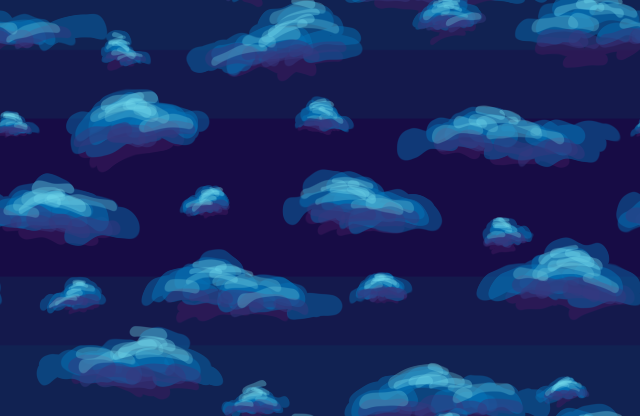
Reproduce this pattern procedurally as a Shadertoy shader.

```glsl
// Tiling night sky with banded indigo background and clouds of translucent brush strokes.

vec2 hash2(vec2 p) {
    vec3 q = fract(p.xyx * vec3(0.1031, 0.1030, 0.0973));
    q += dot(q, q.yzx + 33.33);
    return fract((q.xx + q.yz) * q.zy);
}

float noise(vec2 p) {
    vec2 i = floor(p), f = fract(p);
    f = f * f * (3.0 - 2.0 * f);
    return mix(mix(hash2(i).x, hash2(i + vec2(1, 0)).x, f.x),
               mix(hash2(i + vec2(0, 1)).x, hash2(i + vec2(1, 1)).x, f.x), f.y);
}

// Arched capsule with a wobbly outline; brush = (half length, radius)
float strokeDist(vec2 p, float angle, vec2 brush, float seed) {
    float c = cos(angle), s = sin(angle);
    p = vec2(c * p.x + s * p.y, c * p.y - s * p.x);
    p.y += 0.2 * p.x * p.x;
    float wobble = (noise(p * 1.7 + seed * 7.3) - 0.5) * (0.08 + 0.6 * brush.y);
    p.x -= clamp(p.x, -brush.x, brush.x);
    return length(p) - brush.y + wobble;
}

// Paints strokes under a domed outline; lift = range from flat base (0) to dome (1).
// Merged strokes act as a single translucent sheet, others overlap visibly.
void paintLayer(inout vec3 col, vec2 q, float width, float seed, int count, vec2 lift,
                float reach, vec2 brush, vec4 tint, bool merged, float blur) {
    float peak = hash2(vec2(seed, 3.0)).x * 1.1 - 0.55;
    float sheet = 1e3;
    for (int i = 0; i < count; i++) {
        float id = float(i);
        vec2 h = hash2(vec2(id + 11.0, seed + 40.0 * tint.g));
        vec2 k = hash2(vec2(seed + 5.0, id + 60.0 * tint.b));
        float t = (id + 0.5 + 0.8 * (h.x - 0.5)) / float(count) * 2.0 - 1.0;
        t = t * reach + peak * (1.0 - reach);
        float bump = exp(-3.5 * (t - peak) * (t - peak));
        float top = 0.95 * bump - 0.2 + 0.6 * (noise(vec2(t * 2.5, seed * 5.7)) - 0.5);
        float base = -0.5 + 0.3 * (noise(vec2(t * 2.0, seed * 3.1)) - 0.5);
        float level = mix(lift.x, lift.y, fract(id * 0.618 + h.y * 0.5 + seed * 0.37));
        vec2 center = vec2(0.8 * width * t, mix(base, top, level));
        float slope = -6.0 * (t - peak) * bump / (0.8 * width);
        float angle = 0.4 * slope * level + 0.5 * (k.x - 0.5);
        float d = strokeDist(q - center, angle, brush * mix(vec2(0.5, 0.7), vec2(1.4, 1.25), k), seed + id);
        sheet = min(sheet, d);
        if (!merged) col = mix(col, tint.rgb, tint.a * smoothstep(blur, -blur, d));
    }
    if (merged) col = mix(col, tint.rgb, tint.a * smoothstep(blur, -blur, sheet));
}

void paintCloud(inout vec3 col, vec2 offset, float height, float width, float seed) {
    vec2 q = offset / height;
    if (abs(q.x) > width + 1.5 || abs(q.y) > 2.4) return;
    q.y -= 0.2 * (hash2(vec2(seed, 8.0)).y - 0.5) * q.x;
    float blur = 0.8 / (iResolution.y * height);

    // Plum shadow below, then the blue body
    paintLayer(col, q, width, seed, 5, vec2(-0.4, -0.15), 0.72, vec2(0.6, 0.25),
               vec4(0.25, 0.10, 0.37, 0.5), true, blur);
    paintLayer(col, q, width, seed, 14, vec2(0.0, 1.0), 1.0, vec2(0.55, 0.38),
               vec4(0.03, 0.41, 0.68, 0.48), true, blur);
    // Broad inner blue strokes and violet underside
    paintLayer(col, q, width, seed, 6, vec2(0.2, 0.9), 0.8, vec2(0.65, 0.34),
               vec4(0.01, 0.45, 0.72, 0.48), false, blur);
    paintLayer(col, q, width, seed, 5, vec2(-0.05, 0.15), 0.85, vec2(0.6, 0.26),
               vec4(0.21, 0.22, 0.50, 0.48), false, blur);
    // Moonlit cyan strokes: a loose spread, then a bright cluster on the crown
    paintLayer(col, q, width, seed, 5, vec2(0.4, 1.0), 0.72, vec2(0.6, 0.17),
               vec4(0.40, 0.78, 0.86, 0.34), false, blur);
    paintLayer(col, q, width, seed, 4, vec2(0.65, 1.1), 0.28, vec2(0.5, 0.13),
               vec4(0.45, 0.86, 0.93, 0.36), false, blur);
}

void mainImage(out vec4 fragColor, in vec2 fragCoord) {
    vec2 period = vec2(iResolution.x / iResolution.y, 1.0);
    vec2 p = fragCoord / iResolution.y;

    // Flat sky bands, darkest across the middle
    float away = abs(p.y - 0.525), soft = 1.0 / iResolution.y;
    vec3 col = vec3(0.090, 0.048, 0.270);
    col = mix(col, vec3(0.078, 0.098, 0.300), smoothstep(-soft, soft, away - 0.19));
    col = mix(col, vec3(0.065, 0.133, 0.320), smoothstep(-soft, soft, away - 0.355));

    // Sheared lattice: each cell holds one large cloud and one small one in the gap
    for (int row = 0; row < 5; row++) {
        for (int n = 0; n < 4; n++) {
            float seed = float(row * 4 + n) + 1.0;
            bool large = n % 2 == 0;
            vec2 h = hash2(vec2(seed, 17.0)), k = hash2(vec2(29.0, seed));
            vec2 cell = vec2(float(n) * 0.5 + float(row) * 0.4 + 0.3, float(row) + 0.5);
            vec2 jitter = (h - 0.5) * (large ? vec2(0.2, 0.5) : vec2(0.12, 0.8));
            vec2 offset = p - (cell + jitter) * period / vec2(2.0, 5.0);
            offset -= period * round(offset / period);
            float height = large ? mix(0.080, 0.068, k.y) : mix(0.026, 0.048, k.x);
            float width = large ? mix(1.7, 3.9, k.y) : mix(1.0, 1.8, k.y);
            paintCloud(col, offset, height, width, seed);
        }
    }
    fragColor = vec4(col, 1.0);
}
```
